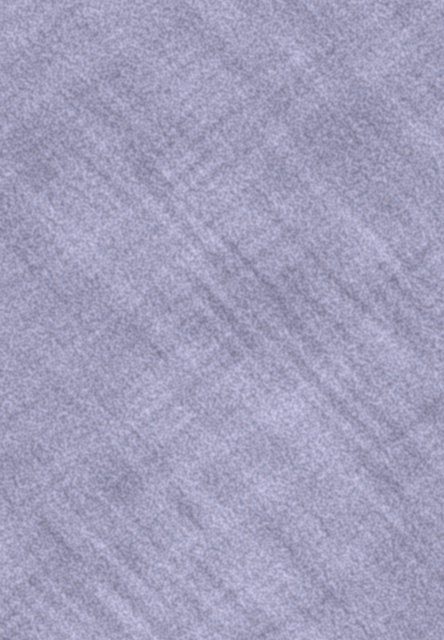
This texture is drawn by a Shadertoy shader. Its source:

```glsl
// Lilac paper with a fine fibrous grain, brushed in two crossing diagonals.
// Stretched gradient noise gives the brush marks, small isotropic noise the
// grain and large noise the cloudy shading; all are summed into one tone.

#define BASE_COLOR   vec3(0.640, 0.630, 0.746)
#define TONE_TINT    vec3(1.0, 1.0, 1.07)
#define FALL_ANGLE   -0.80
#define RISE_ANGLE   0.65
#define GRAIN_SCALE  205.0
#define GRAIN_DEPTH  0.033
#define FALL_DEPTH   0.018
#define RISE_DEPTH   0.012
#define CREASE_DEPTH 0.034
#define CLOUD_DEPTH  0.014
#define HUE_DEPTH    0.005

float hash(vec2 p) {
    vec3 q = fract(p.xyx * 0.1031);
    q += dot(q, q.yzx + 33.33);
    return fract((q.x + q.y) * q.z);
}

float cornerSlope(vec2 cell, vec2 offset) {
    float angle = 6.2832 * hash(cell);
    return dot(vec2(cos(angle), sin(angle)), offset);
}

// Gradient noise, scaled to a spread of about one around zero.
float noise(vec2 p) {
    vec2 cell = floor(p), f = fract(p), e = vec2(1.0, 0.0);
    vec2 w = f * f * f * (f * (f * 6.0 - 15.0) + 10.0);
    float low = mix(cornerSlope(cell, f), cornerSlope(cell + e.xy, f - e.xy), w.x);
    float high = mix(cornerSlope(cell + e.yx, f - e.yx), cornerSlope(cell + e.xx, f - e.xx), w.x);
    return 4.8 * mix(low, high, w.y);
}

// Coordinates along (x) and across (y) a direction.
vec2 turn(vec2 p, float angle) {
    float c = cos(angle), s = sin(angle);
    return vec2(c * p.x + s * p.y, c * p.y - s * p.x);
}

// Broad bands with finer ribs that come and go in patches.
float brushing(vec2 p, float seed) {
    float bands = noise(p * vec2(2.6, 21.0) + seed);
    float ribs = noise(p * vec2(7.0, 62.0) + seed + 17.3);
    float patches = smoothstep(-1.2, 1.4, noise(p * vec2(3.0, 5.0) + seed + 41.7));
    return 0.65 * bands + ribs * mix(0.35, 1.15, patches);
}

// Sparse thin dark lines.
float creases(vec2 p, float seed) {
    return smoothstep(1.2, 2.3, noise(p * vec2(4.5, 46.0) + seed));
}

// Two sizes of speckle, turned off the canvas axes.
float grain(vec2 p) {
    float fine = noise(turn(p, 0.43) * GRAIN_SCALE + 71.0);
    float coarse = noise(turn(p, FALL_ANGLE) * GRAIN_SCALE * vec2(0.48, 0.68) + 23.0);
    return 0.75 * fine + 0.66 * coarse;
}

float clouds(vec2 p) {
    return 0.8 * noise(p * 2.7 + 5.4) + 0.6 * noise(p * 6.5 + 31.2);
}

void mainImage(out vec4 fragColor, in vec2 fragCoord) {
    vec2 uv = fragCoord / iResolution.y;

    // A slight bend keeps the brush marks from being ruler straight
    vec2 bent = uv + 0.003 * vec2(noise(uv * 5.0 + 9.1), noise(uv * 5.0 + 53.6));
    vec2 fall = turn(bent, FALL_ANGLE);
    vec2 rise = turn(bent, RISE_ANGLE);

    // Sum of all layers
    float tone = FALL_DEPTH * brushing(fall, 12.6) + RISE_DEPTH * brushing(rise, 87.9);
    tone -= CREASE_DEPTH * (creases(fall, 64.2) + 0.6 * creases(rise, 38.5));
    tone += CLOUD_DEPTH * clouds(uv) + GRAIN_DEPTH * grain(uv);

    // Faint warm and cool flecks
    float fleck = HUE_DEPTH * noise(turn(uv, 1.1) * GRAIN_SCALE * 0.7 + 140.0);
    vec3 color = BASE_COLOR + TONE_TINT * tone + fleck * vec3(1.0, 0.0, -1.0);

    fragColor = vec4(clamp(color, 0.0, 1.0), 1.0);
}
```
